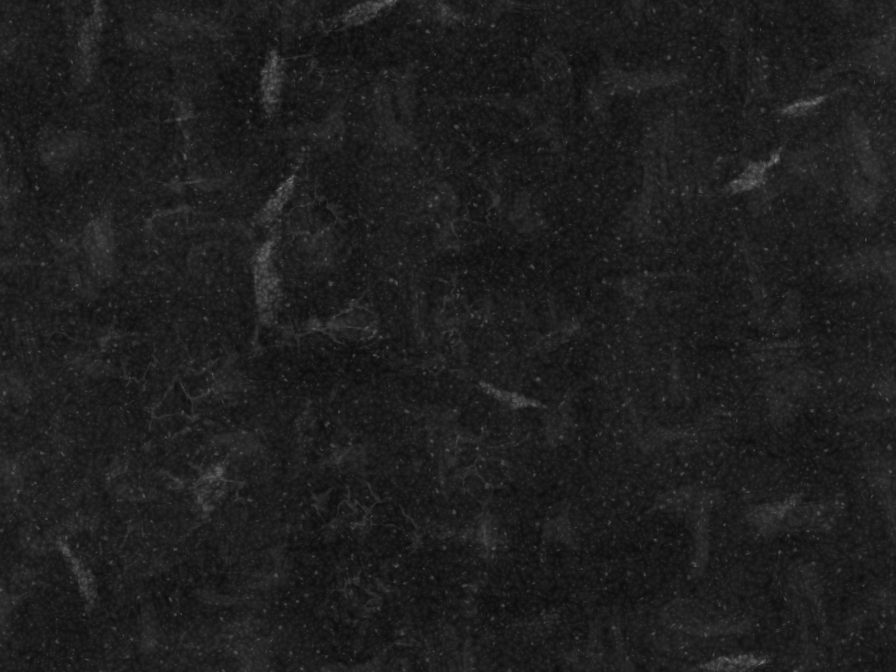
Give the GLSL for this texture, as a WebGL 1 fragment shader.

```glsl
precision highp float;

uniform vec2 u_resolution;

#define BASE_GREY 0.103
#define CLOUD_GAIN 0.028
#define HAZE_GAIN 0.050
#define GRAIN_GAIN 0.060
#define GRAIN_SCALE 135.0
#define SPECK_GAIN 0.17
#define SPECK_SCALE 64.0
#define THREAD_GAIN 0.085
#define THREAD_SCALE 22.0
#define WISP_COUNT 26
#define WISP_GAIN 0.20

vec2 hash2(vec2 p) {
  vec3 q = fract(p.xyx * vec3(0.1031, 0.1030, 0.0973));
  q += dot(q, q.yzx + 33.33);
  return fract((q.xx + q.yz) * q.zy);
}

mat2 rotation(float angle) {
  float c = cos(angle), s = sin(angle);
  return mat2(c, -s, s, c);
}

// Cellular noise: nearest distance, second distance, random value of the cell
vec3 cells(vec2 p) {
  vec2 home = floor(p), local = fract(p);
  vec3 result = vec3(8.0, 8.0, 0.0);
  for (int y = -1; y <= 1; y++) {
    for (int x = -1; x <= 1; x++) {
      vec2 offset = vec2(float(x), float(y));
      vec2 seed = hash2(home + offset + 40.0);
      float d = length(offset + seed - local);
      if (d < result.x) {
        result = vec3(d, result.x, fract(seed.x * 17.0 + seed.y * 31.0));
      } else {
        result.y = min(result.y, d);
      }
    }
  }
  return result;
}

// Layered, mutually warped sines, roughly -1 to 1
float clouds(vec2 p) {
  float sum = 0.0, gain = 0.5;
  mat2 turn = rotation(0.9);
  for (int i = 0; i < 5; i++) {
    p = turn * p * 1.8 + 2.3;
    p += 0.7 * sin(p.yx * 1.2);
    sum += gain * sin(p.x) * sin(p.y);
    gain *= 0.68;
  }
  return sum;
}

// Bright points of varied size and strength
float specks(vec3 cell) {
  float radius = mix(0.16, 0.32, fract(cell.z * 13.0));
  return smoothstep(radius, 0.0, cell.x) * pow(cell.z, 3.0);
}

// Broken network of thin, crooked lines
float threads(vec2 p, float patchiness) {
  vec2 wobble = vec2(clouds(p * 9.0), clouds(p * 9.0 + 5.0));
  vec3 c = cells((p + 0.022 * wobble) * THREAD_SCALE);
  float line = smoothstep(0.2, 0.0, c.y - c.x);
  float broken = smoothstep(-0.1, 0.5, clouds(p * 11.0 + 8.0));
  return line * broken * patchiness;
}

// Scattered ragged slivers, each brighter towards one tip
float wisps(vec2 p, float aspect) {
  float ragged = clouds(p * 9.0 + 3.0);
  float fine = clouds(p * 24.0 + 9.0);
  float sum = 0.0;
  for (int i = 0; i < WISP_COUNT; i++) {
    float n = float(i);
    vec2 seed = hash2(vec2(n, 7.0)), shape = hash2(vec2(n, 19.0));
    vec2 spot = fract(n * vec2(0.7549, 0.5698) + 0.12 * seed + 0.2);
    float tilt = spot.x < 0.35 ? mix(0.7, 2.1, seed.x) : mix(-0.5, 0.7, seed.x);
    vec2 q = rotation(tilt) * (p - spot * vec2(aspect, 1.0));
    q.y += (shape.y - 0.5) * 6.0 * q.x * q.x + 0.009 * ragged;
    q /= vec2(mix(0.025, 0.085, shape.x), mix(0.011, 0.026, shape.y));
    float body = smoothstep(1.15, 0.3, length(q) + 0.4 * fine);
    float tip = smoothstep(0.5, 0.0, length(q - vec2(0.6, 0.0)) + 0.3 * fine);
    float streaks = 0.75 + 0.25 * sin(q.y * 4.0 + 2.0 * ragged + 3.0 * fine);
    float strength = mix(0.15, 1.0, seed.y * seed.y);
    sum += strength * (body * streaks + 0.7 * tip);
  }
  return sum;
}

void main() {
  vec2 p = gl_FragCoord.xy / u_resolution.y;
  float aspect = u_resolution.x / u_resolution.y;
  float leftness = 1.0 - smoothstep(0.45, 1.0, p.x / aspect);

  // Soft uneven background with patches of haze
  float grey = BASE_GREY + CLOUD_GAIN * clouds(p * 7.0);
  grey += 0.6 * CLOUD_GAIN * clouds(p * 2.2 + 4.0);
  grey += HAZE_GAIN * smoothstep(0.0, 0.8, clouds(p * 15.0 + 6.0));
  grey += 0.010 * (1.0 - leftness) * p.y;

  // Mottling at two scales, warped so that the cells do not line up
  vec2 bent = p + 0.006 * vec2(clouds(p * 18.0), clouds(p * 18.0 + 2.0));
  vec3 coarse = cells(bent * SPECK_SCALE);
  vec3 small = cells(rotation(0.6) * bent * GRAIN_SCALE + 90.0);
  grey += GRAIN_GAIN * (0.45 - small.x + 0.5 * (0.45 - coarse.x));

  // Bright structures
  float patchiness = smoothstep(-0.4, 0.4, clouds(p * 2.6 + 1.0));
  grey += THREAD_GAIN * threads(p, patchiness) * mix(0.35, 1.0, leftness);
  grey += SPECK_GAIN * (specks(coarse) + 0.4 * specks(small));
  grey += WISP_GAIN * wisps(p, aspect) * (1.3 - 0.8 * small.x);

  gl_FragColor = vec4(vec3(clamp(grey, 0.055, 0.75)), 1.0);
}
```
